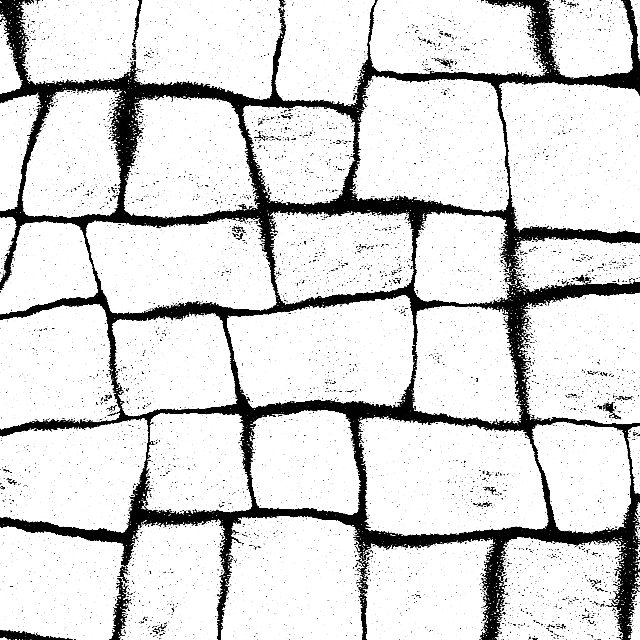
A Shadertoy shader for this texture:

```glsl
#define STONES vec2(5.0, 6.0)
#define SHIFT 0.27
#define SLANT 0.2
#define ROUNDING 0.006
#define WARP 0.014
#define JOINT_WIDTHS vec4(0.0026, 0.0022, 0.0078, 0.0022)
#define FRINGE 0.034
#define GRAIN 340.0
#define GRAIN_GAIN 0.6
#define SEED 23.0
#define INK vec3(0.005)
#define PAPER vec3(1.0)

vec2 hash22(vec2 p) {
    vec3 q = fract(p.xyx * vec3(0.1031, 0.1030, 0.0973));
    q += dot(q, q.yzx + 33.33);
    return fract((q.xx + q.yz) * q.zy);
}

float cornerGradient(vec2 corner, vec2 offset) {
    float angle = 6.2832 * hash22(corner).x;
    return dot(vec2(cos(angle), sin(angle)), offset);
}

// Gradient noise, roughly -1 to 1
float noise(vec2 p) {
    vec2 i = floor(p), f = p - i;
    vec2 u = f * f * f * (f * (f * 6.0 - 15.0) + 10.0);
    vec2 e = vec2(1, 0);
    float low = mix(cornerGradient(i, f), cornerGradient(i + e, f - e), u.x);
    float high = mix(cornerGradient(i + e.yx, f - e.yx), cornerGradient(i + 1.0, f - 1.0), u.x);
    return 1.4 * mix(low, high, u.y);
}

bool isEven(vec2 v) {
    return mod(v.x + v.y, 2.0) < 0.5;
}

// Signed distance to the slanted joint through a lattice vertex:
// upright at even vertices, level at odd ones
float jointLine(vec2 p, vec2 vertex) {
    vec2 q = p - vertex - SHIFT * (2.0 * hash22(vertex + SEED) - 1.0);
    float slope = SLANT * (2.0 * hash22(vertex + SEED + 50.0).x - 1.0);
    return isEven(vertex) ? (q.x - slope * q.y) / STONES.x
                          : (q.y - slope * q.x) / STONES.y;
}

// Distances inward from the left, right, bottom and top of a stone
vec4 stoneSides(vec2 p, vec2 cell) {
    float a = jointLine(p, cell);
    float b = jointLine(p, cell + vec2(1, 0));
    float c = jointLine(p, cell + vec2(0, 1));
    float d = jointLine(p, cell + 1.0);
    return isEven(cell) ? vec4(a, -d, b, -c) : vec4(c, -b, a, -d);
}

float roundedInset(vec4 sides) {
    float nearest = min(min(sides.x, sides.y), min(sides.z, sides.w));
    return nearest - ROUNDING * log(dot(exp((nearest - sides) / ROUNDING), vec4(1)));
}

void mainImage(out vec4 fragColor, in vec2 fragCoord) {
    vec2 uv = fragCoord / iResolution.y;

    // Uneven stone outlines
    vec2 p = uv + WARP * vec2(noise(uv * 7.0), noise(uv * 7.0 + 31.0));
    p += 0.0035 * vec2(noise(uv * 34.0 + 9.0), noise(uv * 34.0 + 77.0));
    p += 0.0012 * noise(uv * 110.0 + 15.0);

    // Stone that holds this point
    vec4 widths = JOINT_WIDTHS * max(0.15, 1.0 + 1.2 * noise(uv * 4.5 + 12.0));
    vec2 home = floor(p * STONES), stone = home;
    vec4 sides = vec4(0);
    float inset = -1e3;
    for (int y = -1; y <= 1; y++)
    for (int x = -1; x <= 1; x++) {
        vec2 cell = home + vec2(x, y);
        vec4 candidate = stoneSides(p * STONES, cell) - widths;
        float depth = roundedInset(candidate);
        if (depth > inset) {
            inset = depth;
            sides = candidate;
            stone = cell;
        }
    }

    // Solid joints with a stippled fringe, widest at upright joints
    float upright = smoothstep(-0.01, 0.01, min(sides.z, sides.w) - min(sides.x, sides.y));
    float spread = smoothstep(-0.15, 0.65, noise(uv * 5.5 + 40.0));
    float fringe = 0.0025 + FRINGE * spread * mix(0.4, 1.0, upright);
    float tone = 1.0 - smoothstep(-0.25 * fringe, fringe, inset);
    tone *= 1.0 - 0.4 * upright * smoothstep(0.1, 0.6, noise(uv * 6.0 + 63.0));

    // Worn patches, scratches and cracks on the faces
    vec2 character = hash22(stone + 7.0);
    float tilt = character.y - 0.5;
    vec2 along = mat2(cos(tilt), -sin(tilt), sin(tilt), cos(tilt)) * uv;
    float rough = 0.75 * smoothstep(0.1, 0.75, noise(uv * 6.5 + 90.0));
    rough += 0.6 * smoothstep(0.86, 0.95, character.x) * (0.6 + 0.4 * noise(uv * 12.0));
    float scratch = smoothstep(0.1, 0.6, noise(along * vec2(28, 95)));
    float crack = 1.0 - smoothstep(0.0, 0.07, abs(noise(along * vec2(8, 21) + 5.0)));
    crack *= smoothstep(0.25, 0.6, noise(along * vec2(13, 19) + 120.0));
    float face = rough * (0.2 + 0.6 * scratch) + crack * (0.3 + 0.3 * rough) + 0.08 * scratch;
    tone = max(tone, face);

    // Hard-threshold grain
    float grain = noise(along * GRAIN * vec2(0.85, 1.1) + 200.0);
    grain += 0.25 * noise(uv * GRAIN * 0.4 + 300.0);
    float soft = clamp(0.25 * GRAIN / iResolution.y, 0.02, 0.3);
    float ink = smoothstep(-soft, soft, tone - 0.5 + GRAIN_GAIN * grain);
    fragColor = vec4(mix(PAPER, INK, ink), 1.0);
}
```
